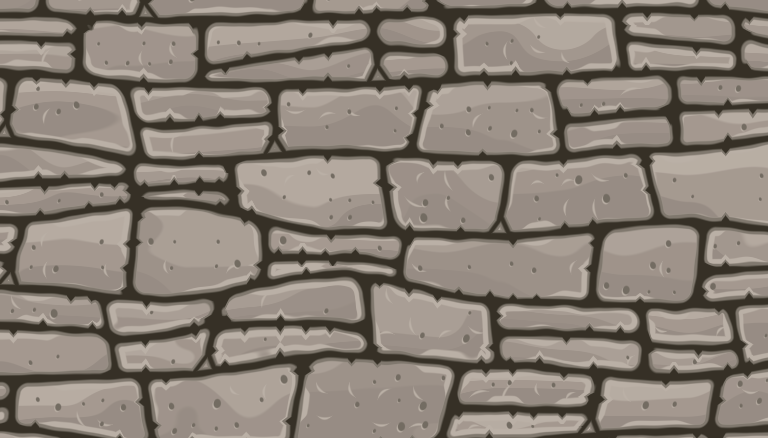
A WebGL 1 fragment shader for this texture:

```glsl
precision highp float;
// Cartoon wall of irregular grey-brown stones with chips, pits and scratches.
uniform vec2 u_resolution;

// Lengths are fractions of the canvas height.
const float ROW_H = 0.165;
const float COL_W = 0.31;
const float SPLIT_SHARE = 0.36;
const float PEBBLE_SHARE = 0.22;
const float MORTAR_HALF = 0.0072;
const float RIM_W = 0.0075;
const float CHIP_STEP = 0.06;
const float CHIP_DEPTH = 0.015;
const float PIT_GRID = 0.052;
const float SCRATCH_GRID = 0.07;
const vec3 MORTAR = vec3(0.21, 0.19, 0.15);
const vec3 PIT = vec3(0.42, 0.39, 0.355);
const vec3 RIM = vec3(0.50, 0.47, 0.43);
const vec3 FACE = vec3(0.63, 0.585, 0.55);
const vec3 LIGHT = vec3(0.73, 0.69, 0.65);

float hash(vec2 p) {
  vec3 q = fract(p.xyx * 0.1031);
  q += dot(q, q.yzx + 33.33);
  return fract((q.x + q.y) * q.z);
}

float noise(vec2 p) {
  vec2 c = floor(p), f = fract(p);
  f *= f * (3.0 - 2.0 * f);
  return mix(mix(hash(c), hash(c + vec2(1, 0)), f.x),
             mix(hash(c + vec2(0, 1)), hash(c + 1.0), f.x), f.y);
}

// Wavy course line and slanted joint between stones.
float rowEdge(float row, float x) {
  return ROW_H * (row + 0.55 * (noise(vec2(x * 2.6, row * 7.0 + 3.0)) - 0.5));
}

float colEdge(float row, float col, float y) {
  float jitter = 0.5 * (hash(vec2(col, row + 41.0)) - 0.5);
  float slant = 0.5 * (hash(vec2(col + 17.0, row)) - 0.5);
  float shift = 0.5 * mod(row, 2.0) + 0.3 * hash(vec2(row, 9.0));
  return COL_W * (col + shift + jitter) + slant * (y - (row + 0.5) * ROW_H);
}

// Triangular nick at random places along an edge.
float chip(float t, float seed) {
  float c = floor(t / CHIP_STEP), f = t / CHIP_STEP - c;
  float center = 0.3 + 0.4 * hash(vec2(c + 5.0, seed));
  float size = step(hash(vec2(c, seed)), 0.32) * (0.4 + 0.6 * center);
  return CHIP_DEPTH * size * max(0.0, 1.0 - abs(f - center) / 0.16);
}

// Returns depth inside the stone, height within it (0 to 1) and its id.
vec3 stone(vec2 p) {
  float row = floor(p.y / ROW_H);
  if (p.y < rowEdge(row, p.x)) row -= 1.0;
  else if (p.y > rowEdge(row + 1.0, p.x)) row += 1.0;
  float low = rowEdge(row, p.x), high = rowEdge(row + 1.0, p.x);
  float base = low;
  float col = floor(p.x / COL_W - 0.5 * mod(row, 2.0) - 0.3 * hash(vec2(row, 9.0)));
  if (p.x < colEdge(row, col, p.y)) col -= 1.0;
  else if (p.x > colEdge(row, col + 1.0, p.y)) col += 1.0;
  float left = colEdge(row, col, p.y), right = colEdge(row, col + 1.0, p.y);
  float id = row * 13.0 + col * 3.0 + 50.0;

  // Some blocks are two thinner stones with a tilted joint.
  if (hash(vec2(id, 2.0)) < SPLIT_SHARE) {
    float tilt = 0.28 * (hash(vec2(id, 4.0)) - 0.5);
    float cut = mix(low, high, 0.4 + 0.2 * hash(vec2(id, 3.0)));
    cut += tilt * (p.x - 0.5 * (left + right));
    if (p.y > cut) { low = cut; id += 1.0; } else high = cut;
  }
  float v = (p.y - low) / (high - low);
  vec2 depth = vec2(min(p.x - left, right - p.x), min(p.y - low, high - p.y));
  depth -= vec2(chip(p.y, id + 200.0 * step(0.5 * (left + right), p.x)),
                chip(p.x, id + 90.0 + 200.0 * step(0.5, v)));
  depth += 0.007 * (noise(p * 24.0 + id) - 0.5) - MORTAR_HALF;
  float radius = 0.016 + 0.016 * hash(vec2(id, 6.0));
  vec2 q = radius - depth;
  float d = radius - length(max(q, 0.0)) - min(max(q.x, q.y), 0.0);

  // Small wedge pebbles sit in some joints.
  for (int k = 0; k < 2; k++) {
    float joint = col + float(k);
    vec2 e = p - vec2(colEdge(row, joint, p.y), base + 0.016);
    float wedge = max(abs(e.x) * 0.85 + e.y * 0.5, -e.y) - 0.009;
    if (hash(vec2(joint + 31.0, row)) < PEBBLE_SHARE) d = max(min(d, wedge - 0.009), -wedge);
  }
  return vec3(d, v, id);
}

void main() {
  vec2 p = gl_FragCoord.xy / u_resolution.y;
  float aa = 1.0 / u_resolution.y;
  vec3 s = stone(p);
  float d = s.x;

  // Face: soft-edged patches, lighter above and darker below.
  float patchy = s.y + 0.9 * (noise(p * vec2(7.0, 12.0) + s.z) - 0.5);
  float tone = hash(vec2(s.z, 8.0));
  vec3 face = FACE * (0.96 + 0.07 * tone);
  face = mix(face, FACE * 0.94, 1.0 - smoothstep(0.28, 0.31, patchy));
  face = mix(face, LIGHT, (0.3 + 0.6 * tone) * smoothstep(0.68, 0.72, patchy));

  // Scratches: tapered light arcs.
  vec2 cell = floor(p / SCRATCH_GRID);
  vec2 center = (cell + 0.35 + 0.3 * vec2(hash(cell + 61.0), hash(cell + 73.0))) * SCRATCH_GRID;
  if (hash(cell + 80.0) < 0.5 && stone(center).x > 0.024) {
    float angle = 3.14 * hash(cell + 91.0);
    vec2 q = mat2(cos(angle), sin(angle), -sin(angle), cos(angle)) * (p - center);
    float along = q.x / (0.012 + 0.010 * hash(cell + 97.0));
    float width = 0.0026 * (1.0 - along * along);
    face = mix(face, LIGHT, smoothstep(-aa, aa, width - abs(q.y - 0.005 * along * along)));
  }

  // Pits: dark ovals with a light crescent at the lower left.
  cell = floor(p / PIT_GRID);
  center = (cell + 0.3 + 0.4 * vec2(hash(cell + 11.0), hash(cell + 23.0))) * PIT_GRID;
  if (hash(cell + 37.0) < 0.55 && stone(center).x > 0.022) {
    float size = mix(0.004, 0.0105, pow(hash(cell + 47.0), 1.6));
    vec2 q = p - center;
    q.x = (q.x - 0.35 * (hash(cell + 53.0) - 0.5) * q.y) * 1.25;
    face = mix(face, LIGHT, smoothstep(-aa, aa, size - length(q + size * 0.3)));
    face = mix(face, mix(RIM, PIT, 0.6), smoothstep(-aa, aa, size - length(q)));
  }

  // Broken highlight inside a darker rim, then mortar.
  float glint = 0.013 * smoothstep(0.42, 0.75, noise(p * 13.0 + s.z * 3.0));
  float rim = RIM_W * (0.7 + 0.6 * noise(p * 18.0));
  face = mix(face, LIGHT, smoothstep(-aa, aa, rim + glint - d));
  vec3 color = mix(RIM, face, smoothstep(-aa, aa, d - rim));
  color = mix(MORTAR, color, smoothstep(-aa, 1.5 * aa, d));
  gl_FragColor = vec4(color, 1.0);
}
```
